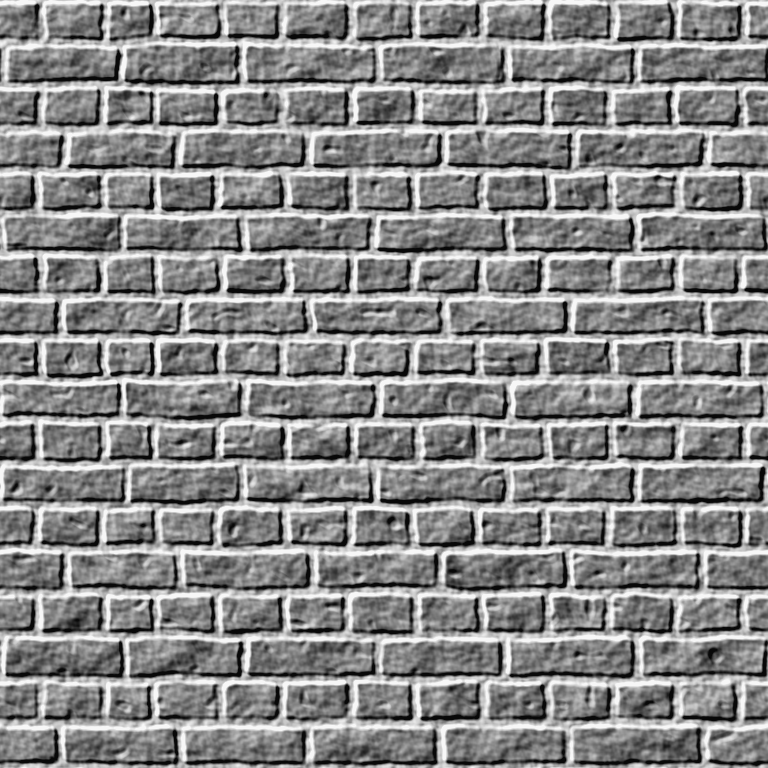
Give the GLSL for this texture map, as a WebGL 1 fragment shader.

```glsl
precision highp float;
uniform vec2 u_resolution;

float hash(vec2 p) {
  vec3 q = fract(vec3(p.xyx) * vec3(0.1031, 0.1030, 0.0973));
  q += dot(q, q.yzx + 33.33);
  return fract((q.x + q.y) * q.z);
}

float cornerRamp(vec2 cell, vec2 offset, vec2 cells) {
  float angle = 6.2832 * hash(mod(cell, cells) + 7.0);
  return dot(vec2(cos(angle), sin(angle)), offset);
}

// Gradient noise that wraps at the canvas edges
float noise(vec2 uv, vec2 cells) {
  vec2 p = uv * cells;
  vec2 i = floor(p), f = p - i;
  vec2 w = f * f * f * (f * (f * 6.0 - 15.0) + 10.0);
  vec2 x = vec2(1.0, 0.0), y = vec2(0.0, 1.0);
  float low = mix(cornerRamp(i, f, cells), cornerRamp(i + x, f - x, cells), w.x);
  float high = mix(cornerRamp(i + y, f - y, cells), cornerRamp(i + 1.0, f - 1.0, cells), w.x);
  return mix(low, high, w.y);
}

// Uneven courses, a narrow column of bricks and wavering edges
vec2 warp(vec2 uv) {
  vec2 p = uv;
  p.x += 0.021 * smoothstep(0.13, 0.22, uv.x) * (1.0 - uv.x);
  p.y -= 0.0045 * (1.0 + cos(6.2832 * (uv.y - 0.36)));
  p.x += 0.004 * noise(uv, vec2(26.0)) + 0.0022 * noise(uv, vec2(75.0));
  p.y += 0.005 * noise(uv + 0.37, vec2(14.0)) + 0.0022 * noise(uv + 0.61, vec2(70.0));
  return p;
}

// x: signed distance to the brick, y: random value of the brick
vec2 brickAt(vec2 p) {
  float course = floor(p.y * 18.0);
  float row = mod(course, 18.0);
  float header = mod(row, 2.0);
  float pair = floor(row * 0.5);
  float count = mix(6.0, 12.0, header);
  float shift = mix(0.5 * mod(pair + 1.0 + step(3.5, pair), 2.0), 0.6, header);
  float sway = mix(0.06, 0.1, header);

  // Joints move sideways, so find the pair around this point
  float x = p.x * count - shift;
  float i = floor(x + 0.5);
  float nearest = i + sway * (hash(vec2(mod(i, count), row)) - 0.5);
  i -= step(x, nearest);
  float id = mod(i, count);
  float left = i + sway * (hash(vec2(id, row)) - 0.5);
  float right = i + 1.0 + sway * (hash(vec2(mod(i + 1.0, count), row)) - 0.5);

  float random = hash(vec2(id + 31.0, row + 17.0));
  vec2 center = vec2((x - 0.5 * (left + right)) / count, p.y - (course + 0.5) / 18.0);
  vec2 size = vec2(0.5 * (right - left) / count, 0.5 / 18.0) - vec2(0.0051, 0.005 + 0.0012 * random);
  vec2 q = abs(center) - size + 0.004;
  float d = length(max(q, 0.0)) + min(max(q.x, q.y), 0.0) - 0.004;
  return vec2(d, random);
}

float brickMask(float d) {
  return smoothstep(0.0028, -0.0028, d);
}

// Height of bricks, worn edges and grain
float relief(vec2 uv) {
  float mask = brickMask(brickAt(warp(uv)).x);
  float wear = 0.9 + 0.85 * noise(uv + 0.19, vec2(19.0, 25.0));
  float grain = 0.34 * noise(uv, vec2(52.0, 64.0))
              + 0.28 * noise(uv + 0.43, vec2(104.0, 118.0))
              + 0.1 * noise(uv + 0.77, vec2(205.0));
  float pits = smoothstep(0.3, 0.55, noise(uv + 0.29, vec2(43.0, 47.0)));
  return mask * (wear - 0.5 * pits) + grain * mix(1.3, 0.9, mask);
}

void main() {
  vec2 uv = gl_FragCoord.xy / u_resolution;
  vec2 brick = brickAt(warp(uv));
  float mask = brickMask(brick.x);

  // Light from the upper left
  vec2 reach = vec2(0.0021, -0.0021);
  float slope = relief(uv + reach) - relief(uv - reach);

  // Pale mortar, stained bricks
  float stain = smoothstep(0.2, 0.5, noise(uv + 0.53, vec2(21.0, 30.0)));
  float face = 0.49 + 0.06 * (brick.y - 0.5) - 0.15 * stain
             + 0.13 * noise(uv + 0.11, vec2(44.0, 60.0));
  float shade = mix(0.73, face, mask) + 0.78 * slope;

  // Soften the highlights
  shade -= 0.4 * max(shade - 0.75, 0.0);
  gl_FragColor = vec4(vec3(clamp(shade, 0.03, 0.97)), 1.0);
}
```
